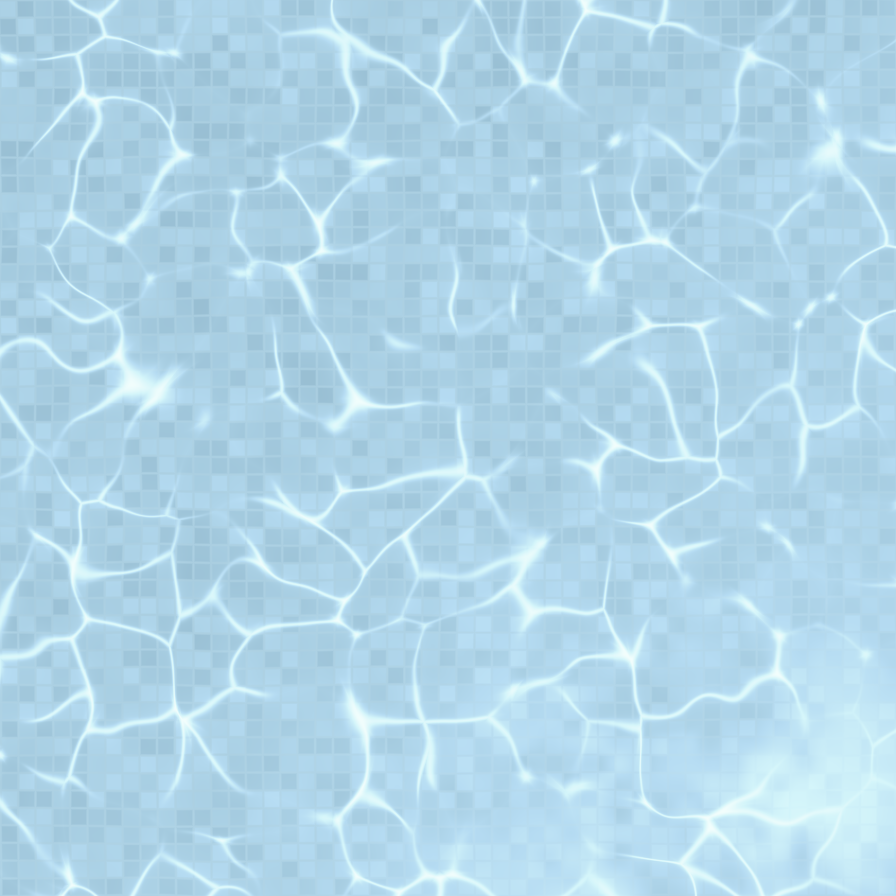
Reproduce this texture procedurally as a WebGL 1 fragment shader.

```glsl
precision highp float;

uniform vec2 u_resolution;

// Tiles
const float TILES = 51.0;
const float TILE_CONTRAST = 0.085;
const float GROUT_WIDTH = 0.06;
const float GROUT_STRENGTH = 0.3;

// Light web on the water
const float CELLS = 10.5;
const float JITTER = 0.92;
const float LINE_WIDTH = 0.056;
const float LINE_LIGHT = 0.56;
const float NODE_SIZE = 0.12;
const float NODE_LIGHT = 0.75;
const float HALO_WIDTH = 0.14;
const float HALO_LIGHT = 0.12;
const float BEND = 0.045;
const float RIPPLE = 0.010;

// Colours, from shade to glint
const float BASE_LIGHT = 0.652;
const float GLINT_LIGHT = 0.97;
const vec3 SHADE = vec3(0.59, 0.74, 0.82);
const vec3 WATER = vec3(0.67, 0.82, 0.90);
const vec3 CLEAR = vec3(0.71, 0.86, 0.95);
const vec3 PALE = vec3(0.83, 0.96, 0.98);
const vec3 GLINT = vec3(0.97, 1.0, 0.99);
const vec3 GROUT = vec3(0.72, 0.84, 0.89);

float hash(vec2 p) {
  return fract(sin(dot(p, vec2(127.1, 311.7))) * 43758.5453);
}

vec2 hash2(vec2 p) {
  return vec2(hash(p), hash(p + vec2(37.3, 91.7)));
}

float noise(vec2 p) {
  vec2 cell = floor(p);
  vec2 f = fract(p);
  f = f * f * (3.0 - 2.0 * f);
  float low = mix(hash(cell), hash(cell + vec2(1.0, 0.0)), f.x);
  float high = mix(hash(cell + vec2(0.0, 1.0)), hash(cell + 1.0), f.x);
  return mix(low, high, f.y);
}

vec2 noise2(vec2 p) {
  return vec2(noise(p), noise(p + vec2(53.0, 17.0))) - 0.5;
}

float fbm(vec2 p) {
  return 0.5 * noise(p) + 0.3 * noise(p * 2.1 + 7.0) + 0.2 * noise(p * 4.3 + 19.0);
}

// Distances to the three nearest scattered sites
vec3 nearestSites(vec2 p) {
  vec2 cell = floor(p);
  vec3 near = vec3(9.0);
  for (int y = -2; y <= 2; y++) {
    for (int x = -2; x <= 2; x++) {
      vec2 id = cell + vec2(float(x), float(y));
      float d = length(id + 0.5 + JITTER * (hash2(id) - 0.5) - p);
      if (d < near.x) near = vec3(d, near.xy);
      else if (d < near.y) near = vec3(near.x, d, near.y);
      else near.z = min(near.z, d);
    }
  }
  return near;
}

// Bent, broken bright lines with glints where they meet
float caustics(vec2 p) {
  vec2 bent = p + BEND * 2.0 * noise2(p * 8.0) + RIPPLE * 2.0 * noise2(p * 23.0);
  vec3 near = nearestSites(bent * CELLS);
  float edge = near.y - near.x;
  float corner = near.z - near.x;
  float presence = smoothstep(0.3, 0.68, noise(p * 12.0 + 31.0));
  float width = LINE_WIDTH * mix(0.6, 1.3, noise(p * 19.0 + 5.0));
  float line = exp(-edge * edge / (width * width)) * presence;
  float halo = exp(-edge / HALO_WIDTH) * (0.3 + 0.7 * presence);
  float glint = exp(-corner * corner / (NODE_SIZE * NODE_SIZE));
  glint *= smoothstep(0.3, 0.65, noise(p * 15.0 + 71.0));
  float web = LINE_LIGHT * line + HALO_LIGHT * halo;
  return 1.0 - (1.0 - web) * (1.0 - NODE_LIGHT * glint);
}

vec3 waterColor(float light) {
  vec3 color = mix(SHADE, WATER, clamp((light - 0.59) / 0.08, 0.0, 1.0));
  color = mix(color, CLEAR, clamp((light - 0.67) / 0.04, 0.0, 1.0));
  color = mix(color, PALE, clamp((light - 0.71) / 0.12, 0.0, 1.0));
  return mix(color, GLINT, clamp((light - 0.83) / 0.14, 0.0, 1.0));
}

void main() {
  vec2 p = gl_FragCoord.xy / u_resolution.y;

  // Tiled floor, slightly shifted by the water
  vec2 grid = (p + 0.003 * noise2(p * 12.0)) * TILES;
  vec2 border = 0.5 - abs(fract(grid) - 0.5);
  float blur = max(TILES / u_resolution.y, 0.06);
  float inside = smoothstep(GROUT_WIDTH - blur, GROUT_WIDTH + blur, min(border.x, border.y));
  float tone = hash(floor(grid)) - 0.5;

  // Patchy haze that brightens the lower right
  float cloud = fbm(p * 9.0 + 11.0);
  float slope = smoothstep(-0.3, 1.0, p.x - p.y);
  vec2 toGlow = (p - vec2(0.83, 0.08)) / vec2(0.27, 0.19);
  float glow = exp(-dot(toGlow, toGlow)) * smoothstep(0.28, 0.72, cloud);
  float haze = 0.04 * slope + 0.13 * glow + 0.05 * (cloud - 0.5);

  float light = BASE_LIGHT + haze;
  light += tone * TILE_CONTRAST * inside * (1.0 - 0.5 * slope);
  light = mix(light, GLINT_LIGHT, caustics(p));

  vec3 color = waterColor(light);
  float groutShow = (1.0 - inside) * GROUT_STRENGTH * (1.0 - smoothstep(0.68, 0.8, light));
  gl_FragColor = vec4(mix(color, GROUT, groutShow), 1.0);
}
```
